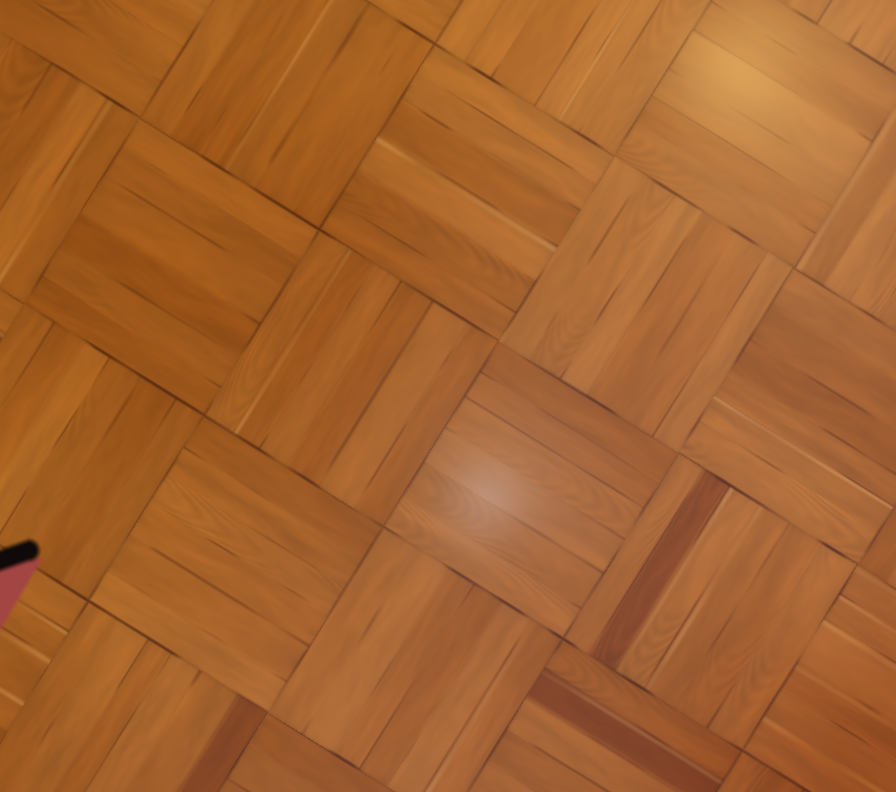
Give the GLSL for this texture, as a WebGL 1 fragment shader.

```glsl
precision highp float;
// Worn oak parquet: tilted square blocks of six strips, alternating in direction, under soft glare.
uniform vec2 u_resolution;

// Layout, in units of the canvas height
const vec2 ANCHOR = vec2(0.630, 0.569);   // a corner shared by four blocks
const vec2 BLOCK = vec2(0.267, 0.276);
const float TILT = 0.557;
const float STRIPS = 6.0;
const float UNEVEN = 0.7;                 // how far strip widths vary
const float BLOCK_SEAM = 0.0010;          // half widths
const float STRIP_SEAM = 0.0005;
const float BLUR = 0.0020;

// Colours
const vec3 OAK_DEEP = vec3(0.560, 0.285, 0.065);
const vec3 OAK_LIGHT = vec3(0.730, 0.455, 0.175);
const vec3 OAK_DARK = vec3(0.490, 0.235, 0.080);
const vec3 SEAM = vec3(0.350, 0.170, 0.055);
const vec3 COOL_SHIFT = vec3(-0.005, 0.012, 0.090);
const vec3 WARM_GLARE = vec3(0.890, 0.670, 0.370);
const vec3 COOL_GLARE = vec3(0.800, 0.660, 0.600);
const vec3 SHOE = vec3(0.060, 0.035, 0.035);
const vec3 CLOTH = vec3(0.640, 0.270, 0.260);

// Variation
const float DARK_SHARE = 0.08;
const float FIGURED_SHARE = 0.16;
const float PALE_EDGE_SHARE = 0.22;
const float GRAIN = 0.20;
const float FIGURE = 0.030;

float hash(vec2 p) {
  vec3 q = fract(p.xyx * 0.1031);
  q += dot(q, q.yzx + 33.33);
  return fract((q.x + q.y) * q.z);
}

float noise(vec2 p) {
  vec2 i = floor(p), f = fract(p);
  f = f * f * (3.0 - 2.0 * f);
  return mix(mix(hash(i), hash(i + vec2(1.0, 0.0)), f.x),
             mix(hash(i + vec2(0.0, 1.0)), hash(i + vec2(1.0, 1.0)), f.x), f.y);
}

float line(float dist, float halfWidth, float soft) {
  return 1.0 - smoothstep(max(halfWidth - soft, 0.0), halfWidth + soft, dist);
}

float glow(vec2 p, vec2 centre, float radius) {
  vec2 d = (p - centre) / radius;
  return exp(-dot(d, d));
}

vec2 stripId(vec2 cell, float index) {
  return cell * 17.0 + vec2(index, index * 3.0);
}

// Plain colour of one strip; light lifts or lowers it
vec3 stripColor(vec2 id, float light) {
  vec3 color = mix(OAK_DEEP, OAK_LIGHT, clamp(0.34 + 0.34 * hash(id) + light, 0.0, 1.0));
  return mix(color, OAK_DARK, 0.65 * step(1.0 - DARK_SHARE, hash(id + 11.9)));
}

// Long streaks, short pores and faint arches on the figured strips; at = (along, across) in strip units
float woodGrain(vec2 at, vec2 id) {
  vec2 shift = 60.0 * vec2(hash(id + 3.1), hash(id + 8.7));
  float bend = noise(at * vec2(3.0, 0.7) + shift);
  float streaks = 0.50 * noise(vec2(at.x * 1.8, at.y * 2.2 + bend) + shift)
                + 0.30 * noise(vec2(at.x * 5.0, at.y * 5.0 + bend * 2.0) + shift.yx)
                + 0.20 * noise(vec2(at.x * 14.0, at.y * 9.0 + bend * 3.0) + shift);
  float c = at.y - 0.3 - 0.4 * hash(id + 5.3);
  float rings = sin(6.2832 * (at.x * 9.0 + c * c * 8.0 + bend * 3.0));
  float figured = step(1.0 - FIGURED_SHARE, hash(id + 21.7));
  float patchy = smoothstep(0.35, 0.75, noise(at * vec2(3.0, 1.2) + shift.yx));
  return GRAIN * (streaks - 0.5) + FIGURE * figured * patchy * rings;
}

void main() {
  vec2 p = gl_FragCoord.xy / u_resolution.y;
  float soft = 0.5 / u_resolution.y + BLUR;

  // Block grid: x runs down to the right, y down to the left
  vec2 d = p - ANCHOR;
  float c = cos(TILT), s = sin(TILT);
  vec2 grid = vec2(c * d.x - s * d.y, -s * d.x - c * d.y) / BLOCK;
  vec2 cell = floor(grid);
  vec2 local = grid - cell;
  bool turned = mod(cell.x + cell.y, 2.0) > 0.5;
  vec2 along = turned ? local.yx : local;

  // Strips of uneven width, blended softly into their neighbours
  float across = along.y * STRIPS;
  float inner = 4.0 * along.y * (1.0 - along.y);
  across += UNEVEN * inner * (noise(vec2(across * 0.6, 0.0) + cell * 19.0) - 0.5);
  float index = clamp(floor(across), 0.0, STRIPS - 1.0);
  vec2 id = stripId(cell, index);
  vec2 at = vec2(along.x, across - index);
  float stripSize = (turned ? BLOCK.x : BLOCK.y) / STRIPS;
  float joint = min(at.y, 1.0 - at.y) * stripSize;
  float nextIndex = clamp(index + (at.y > 0.5 ? 1.0 : -1.0), 0.0, STRIPS - 1.0);
  float light = 0.26 * (hash(cell + 70.3) - 0.5) + 0.55 * (noise(p * 3.0 + 9.0) - 0.5);
  vec3 color = mix(stripColor(id, light), stripColor(stripId(cell, nextIndex), light),
                   0.5 * line(joint, 0.0, 2.0 * soft));
  color *= 1.0 + woodGrain(at, id);

  // Strip joints: short faint runs, some strips with a pale worn edge
  vec2 jointAt = vec2(along.x * 5.0, floor(across + 0.5)) + cell * 9.0;
  float jointWear = 0.42 * smoothstep(0.45, 0.95, noise(jointAt));
  color = mix(color, SEAM, jointWear * line(joint, STRIP_SEAM, soft));
  float pale = step(1.0 - PALE_EDGE_SHARE, hash(id + 31.3));
  float paleLine = line(abs(at.y * stripSize - 0.005), 0.0014, soft * 1.5);
  color = mix(color, WARM_GLARE, 0.42 * pale * paleLine * noise(at * 3.0 + id));

  // Block seams, broken up by wear and darker along the rows
  vec2 edge = min(local, 1.0 - local) * BLOCK;
  float seamWear = 0.08 + 0.72 * smoothstep(0.20, 0.90, noise(grid * 7.0 + 17.0));
  float seam = max(0.55 * line(edge.x, BLOCK_SEAM, soft), line(edge.y, BLOCK_SEAM, soft));
  color = mix(color, SEAM, seamWear * seam);
  color *= 1.0 - 0.05 * exp(-min(edge.x, edge.y) / 0.007);

  // Room light: cooler to the lower right, glare broken by the strips
  float cool = smoothstep(0.30, 0.90, p.x * 0.7 + (1.0 - p.y) * 0.5);
  color += COOL_SHIFT * cool;
  float sheen = 0.75 + 0.4 * hash(id + 44.1);
  float warm = 0.46 * glow(p, vec2(0.935, 0.925), 0.080) + 0.38 * glow(p, vec2(0.98, 0.86), 0.19);
  float pool = 0.36 * glow(p, vec2(0.610, 0.365), 0.052) + 0.24 * glow(p, vec2(0.640, 0.400), 0.140);
  color = mix(color, WARM_GLARE, clamp(warm * sheen, 0.0, 1.0));
  color = mix(color, COOL_GLARE, clamp(pool * sheen, 0.0, 1.0));
  color *= 1.0 - vec3(0.06, 0.18, 0.36) * glow(p, vec2(1.15, 0.0), 0.25);

  // Shoe tip and cloth at the left edge
  float cloth = max(p.x * 0.86 - (p.y - 0.205) * 0.51, p.y - 0.295);
  color = mix(color, CLOTH, line(cloth + 0.01, 0.01, 0.004));
  vec2 toe = p - vec2(0.036, 0.305);
  toe.y -= 0.35 * min(toe.x, 0.0);
  toe.x = max(toe.x, 0.0);
  color = mix(color, SHOE, line(length(toe), 0.013, 0.005));

  gl_FragColor = vec4(color, 1.0);
}
```
